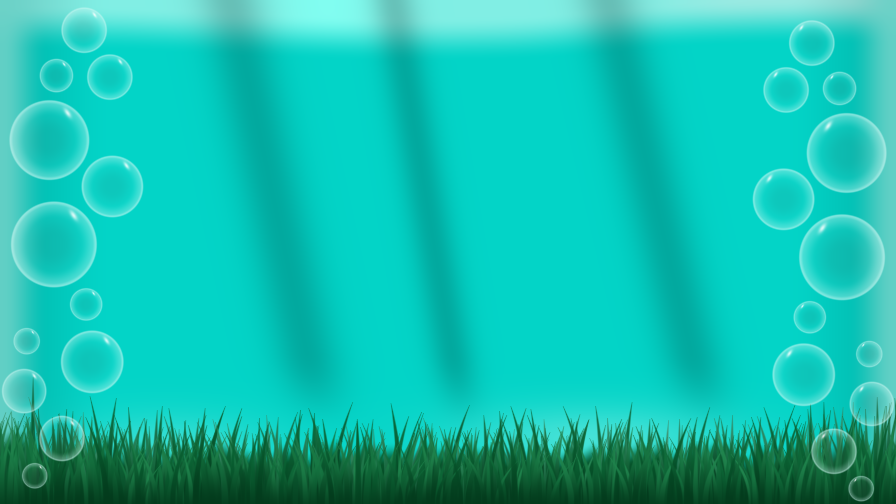
Give the GLSL for this background, as a WebGL 2 fragment shader.

```glsl
#version 300 es
precision highp float;
// Turquoise underwater backdrop with soft slanted shadows, bubbles at both sides and a grassy floor.

#define WATER vec3(0.01, 0.83, 0.78)
#define PALE vec3(0.53, 0.94, 0.90)
#define SIDE_MIST vec3(0.42, 0.82, 0.78)
#define GRASS_DARK vec3(0.01, 0.23, 0.11)
#define GRASS_MID vec3(0.03, 0.37, 0.19)
#define GRASS_LIGHT vec3(0.13, 0.53, 0.31)
#define GRASS_FAR vec3(0.25, 0.57, 0.44)
#define SHADOW_DEPTH 0.20
#define GRASS_LAYERS 12
#define BLADE_SPACING 0.030
#define MIRROR_DROP 0.0255

uniform vec2 u_resolution;
out vec4 fragColor;

// Bubbles of the left column: centre x, centre y, radius
const vec3 BUBBLES[12] = vec3[12](
  vec3(0.167, 0.940, 0.045), vec3(0.218, 0.847, 0.045), vec3(0.112, 0.850, 0.033),
  vec3(0.098, 0.722, 0.079), vec3(0.223, 0.630, 0.061), vec3(0.107, 0.515, 0.085),
  vec3(0.171, 0.396, 0.032), vec3(0.053, 0.323, 0.026), vec3(0.183, 0.282, 0.062),
  vec3(0.048, 0.224, 0.044), vec3(0.123, 0.130, 0.045), vec3(0.069, 0.056, 0.025));

// Shadow bands: x at the top, drift per unit of depth, width
const vec3 BANDS[3] = vec3[3](
  vec3(0.458, 0.215, 0.064), vec3(0.780, 0.167, 0.044), vec3(1.207, 0.235, 0.060));

float hash(vec2 p) {
  p = fract(p * vec2(0.1031, 0.1137));
  p += dot(p, p.yx + 33.33);
  return fract((p.x + p.y) * p.x * 17.31);
}

float noise(float x) {
  float i = floor(x), f = fract(x);
  return mix(hash(vec2(i, 7.0)), hash(vec2(i + 1.0, 7.0)), f * f * (3.0 - 2.0 * f));
}

float glow(vec2 p, vec2 centre, vec2 size) {
  vec2 d = (p - centre) / size;
  return exp(-dot(d, d));
}

vec3 water(vec2 p, float aspect) {
  vec3 col = WATER;
  float edge = min(p.x, aspect - p.x);

  // Glow along the floor, then the bright surface
  col = mix(col, PALE, 0.5 * glow(p, vec2(1.18, 0.13), vec2(0.28, 0.065)));
  col = mix(col, PALE, 0.4 * glow(p, vec2(0.33, 0.11), vec2(0.22, 0.07)));
  float surface = 0.923 - 0.012 * cos((p.x - 0.85) * 4.0) + 0.012 * smoothstep(1.0, 1.4, p.x);
  vec3 surfaceCol = PALE + vec3(0.0, 0.06, 0.05) * glow(p, vec2(0.65, 1.0), vec2(0.12, 0.2));
  surfaceCol = mix(surfaceCol, vec3(0.63, 0.92, 0.89), smoothstep(1.2, 1.5, p.x));
  col = mix(col, surfaceCol, smoothstep(-0.035, 0.055, p.y - surface) * 0.95);

  // Shaded margins with a pale mist on the outer rim
  col *= 1.0 - 0.10 * smoothstep(0.22, 0.04, edge);
  col = mix(col, SIDE_MIST, 0.9 * smoothstep(0.095, 0.005, edge));

  // Slanted shadows fading out near the floor
  for (int i = 0; i < 3; i++) {
    vec3 b = BANDS[i];
    float d = (p.x - b.x - b.y * (1.0 - p.y)) / b.z;
    col *= 1.0 - SHADOW_DEPTH * exp(-d * d) * smoothstep(0.13, 0.30, p.y);
  }
  return col;
}

vec3 grass(vec3 col, vec2 p, float aspect, float px) {
  if (p.y > 0.28) return col;
  float edge = min(p.x, aspect - p.x);
  float rise = 1.0 + 0.2 * smoothstep(0.3, 0.0, edge);

  // Dense undergrowth
  float mass = (0.075 + 0.035 * noise(p.x * 45.0)) * rise;
  col = mix(col, mix(GRASS_DARK, GRASS_MID, p.y * 9.0), smoothstep(0.025, -0.02, p.y - mass));

  // Curved tapering blades, from the far layer to the near one
  for (int k = 0; k < GRASS_LAYERS; k++) {
    float layer = float(k), near = layer / float(GRASS_LAYERS - 1);
    float x = p.x / BLADE_SPACING + layer * 0.37;
    for (int j = -2; j <= 2; j++) {
      vec2 id = vec2(floor(x) + float(j) + 50.0, layer * 13.0 + 3.0);
      float r = hash(id), s = hash(id + 91.7), v = hash(id + 203.1);
      float root = (floor(x) + float(j) + r - layer * 0.37) * BLADE_SPACING;
      float tall = mix(0.135, 0.075, near) + 0.05 * s + 0.055 * pow(v, 8.0);
      float t = p.y / (tall * rise);
      float bend = root + (hash(id + 317.3) - 0.5) * 0.085 * t * t;
      float halfWidth = mix(0.0035, 0.0065, s) * (1.0 - t * t);
      float cover = smoothstep(px, -px, abs(p.x - bend) - halfWidth) * step(t, 1.0);
      vec3 tip = mix(mix(GRASS_FAR, GRASS_LIGHT, min(near * 2.0, 1.0)), GRASS_MID, v);
      vec3 blade = mix(GRASS_DARK, tip, smoothstep(-0.1, 0.85, t + 0.35 * (r - 0.5)));
      col = mix(col, blade, cover * 0.92);
    }
  }
  return col;
}

vec3 bubble(vec3 col, vec2 offset, float radius, float px) {
  float d = length(offset) / radius, aa = px / radius;
  float inside = smoothstep(1.0 + aa, 1.0 - aa, d);
  float rim = 0.05 + 0.32 * smoothstep(0.60, 1.0, d) + 0.22 * smoothstep(0.90, 0.98, d);
  col *= 1.0 - 0.07 * inside * smoothstep(0.8, 0.2, d);
  col = mix(col, vec3(0.83, 0.98, 0.96), rim * inside);
  // Small glint on the upper shoulder
  vec2 g = offset / radius - vec2(0.46, 0.68);
  g = vec2(g.x + g.y * 0.7, g.y - g.x * 0.7) / vec2(0.08, 0.19);
  return mix(col, vec3(1.0), 0.8 * exp(-dot(g.yx, g.yx) * 1.5) * inside);
}

void main() {
  float px = 1.0 / u_resolution.y;
  float aspect = u_resolution.x * px;
  vec2 p = gl_FragCoord.xy * px;
  vec3 col = grass(water(p, aspect), p, aspect, px);

  // The right column mirrors the left one, slightly lower
  vec2 q = p.x > 0.5 * aspect ? vec2(aspect - p.x, p.y + MIRROR_DROP) : p;
  for (int i = 0; i < 12; i++) {
    col = bubble(col, q - BUBBLES[i].xy, BUBBLES[i].z, px);
  }
  fragColor = vec4(col, 1.0);
}
```
